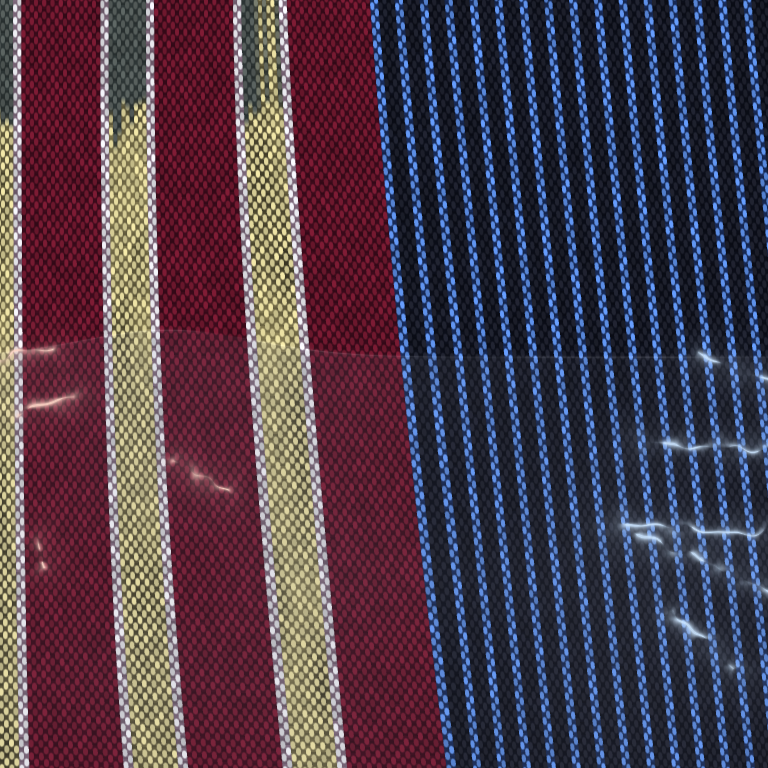
Give the GLSL for this texture, as a WebGL 2 fragment shader.

```glsl
#version 300 es
precision highp float;
// Striped handwoven cloth: red with cream ikat bands, black with beaded blue lines, under clear film.
uniform vec2 u_resolution;
out vec4 outColor;

const float TAU = 6.2831853;
const float THREAD = 0.0054;        // width of one warp thread
const float ROW = 0.0165;           // height of one weave period
const float BAND_PITCH = 0.1728;    // spacing of the cream bands
const float BAND_CENTER = 0.1655;
const float BAND_HALF = 0.0345;
const float EDGE_WIDTH = 0.0100;    // white selvedge of each band
const float BLUE_START = 0.4815;    // where the black cloth begins
const float LINE_THREADS = 6.0;     // threads per blue line repeat
const int SAMPLES = 3;              // antialiasing grid side

const vec3 RED_HI = vec3(0.46, 0.10, 0.19), RED_LO = vec3(0.22, 0.04, 0.10);
const vec3 CREAM_HI = vec3(0.88, 0.84, 0.61), CREAM_LO = vec3(0.42, 0.39, 0.26);
const vec3 WHITE_HI = vec3(0.90, 0.90, 0.92), WHITE_LO = vec3(0.46, 0.38, 0.45);
const vec3 GREY_HI = vec3(0.34, 0.37, 0.36), GREY_LO = vec3(0.17, 0.20, 0.20);
const vec3 BLACK_HI = vec3(0.12, 0.13, 0.18), BLACK_LO = vec3(0.04, 0.05, 0.09);
const vec3 BLUE_HI = vec3(0.37, 0.57, 0.92), BLUE_LO = vec3(0.09, 0.16, 0.33);
const vec3 HAZE = vec3(0.40, 0.41, 0.46);
const vec3 WARM_GLINT = vec3(1.0, 0.84, 0.78), COOL_GLINT = vec3(0.80, 0.90, 1.0);

// Creases of the film as segments: start xy, end xy
const int CREASES = 9;
const vec4 CREASE[CREASES] = vec4[](
  vec4(0.025, 0.462, 0.10, 0.484), vec4(0.22, 0.395, 0.295, 0.362),
  vec4(0.05, 0.30, 0.06, 0.26), vec4(0.0, 0.533, 0.07, 0.545),
  vec4(0.91, 0.54, 1.0, 0.50), vec4(0.83, 0.424, 1.0, 0.415),
  vec4(0.805, 0.317, 1.0, 0.305), vec4(0.805, 0.315, 1.0, 0.235),
  vec4(0.87, 0.20, 0.96, 0.125));

float hash(vec2 p) {
  return fract(sin(dot(p, vec2(127.1, 311.7))) * 43758.5453);
}

float noise(vec2 p) {
  vec2 i = floor(p), f = fract(p);
  f = f * f * (3.0 - 2.0 * f);
  return mix(mix(hash(i), hash(i + vec2(1, 0)), f.x),
             mix(hash(i + vec2(0, 1)), hash(i + vec2(1, 1)), f.x), f.y);
}

float segmentDistance(vec2 p, vec2 a, vec2 b) {
  vec2 ab = b - a;
  return length(p - a - ab * clamp(dot(p - a, ab) / dot(ab, ab), 0.0, 1.0));
}

// Across-cloth coordinate: threads lean right and spread toward the bottom
float warpCoordinate(vec2 p) {
  float down = 1.0 - p.y;
  float bend = mix(2.2, 1.05, smoothstep(0.1, 0.45, p.x));
  float lean = min(0.004 + 0.165 * p.x, 0.102);
  return p.x - lean * pow(max(down, 0.0), bend);
}

vec3 cloth(vec2 p) {
  float s = warpCoordinate(p);
  float column = floor((s - BLUE_START) / THREAD);
  float center = BLUE_START + (column + 0.5) * THREAD;

  // Staggered beads of a plain weave
  float row = (p.y + 0.03 * p.x) / ROW + 0.5 * mod(column, 2.0);
  float along = 0.5 + 0.5 * cos(TAU * row);
  float across = 0.5 - 0.5 * cos(TAU * (s - BLUE_START) / THREAD);
  float bead = smoothstep(0.08, 0.55, along * (0.45 + 0.55 * across));
  float tone = 0.86 + 0.24 * hash(vec2(column, floor(row + 0.5)));

  vec3 hi = RED_HI, lo = RED_LO;
  if (column >= 0.0) {
    bool blue = mod(column, LINE_THREADS) < 2.0;
    hi = blue ? BLUE_HI : BLACK_HI;
    lo = blue ? BLUE_LO : BLACK_LO;
  } else {
    float band = floor((center - BAND_CENTER) / BAND_PITCH + 0.5);
    float offset = center - BAND_CENTER - band * BAND_PITCH;
    if (band < 1.5 && abs(offset) < BAND_HALF) {
      // Ragged dyed tops of the cream bands
      float ragged = 0.035 * hash(vec2(column, 4.0)) + 0.06 * smoothstep(0.0, -0.025, offset) * hash(vec2(column, 9.0));
      float dyeEnd = 0.875 - ragged + 0.012 * band;
      float dye = smoothstep(dyeEnd - 0.008, dyeEnd + 0.008, p.y);
      dye *= band > 0.5 && offset > -0.008 ? 0.8 * step(0.45, hash(vec2(column, 2.0))) : 1.0;
      float worn = noise(vec2(s * 45.0, p.y * 9.0));
      hi = mix(CREAM_HI, GREY_HI, dye);
      lo = mix(CREAM_LO * mix(0.55, 1.25, worn), GREY_LO, dye);
      if (abs(offset) > BAND_HALF - EDGE_WIDTH) { hi = WHITE_HI; lo = WHITE_LO; }
    }
  }
  return mix(lo, hi, bead) * tone;
}

// Hazy film over the lower part, with a thin rim and broken glints
vec3 addFilm(vec3 color, vec2 p) {
  float rim = 0.535 + 0.035 * exp(-pow((p.x - 0.22) / 0.16, 2.0));
  float cover = smoothstep(rim + 0.002, rim - 0.002, p.y);
  float cloud = noise(p * vec2(5.0, 8.0));
  color = mix(color, HAZE, cover * (0.07 + 0.12 * cloud));
  color += 0.16 * exp(-abs(p.y - rim) / 0.0012) * noise(p * 14.0);

  vec2 q = p + 0.016 * (vec2(noise(p * 48.0), noise(p * 48.0 + 31.0)) - 0.5);
  float glint = 0.0;
  for (int i = 0; i < CREASES; i++) {
    float d = segmentDistance(q, CREASE[i].xy, CREASE[i].zw);
    float patchy = smoothstep(0.25, 0.75, noise(p * vec2(55.0, 80.0) + float(i) * 7.0));
    glint += patchy * exp(-d / 0.0035) + 0.12 * exp(-d / 0.018);
  }
  vec3 light = mix(WARM_GLINT, COOL_GLINT, smoothstep(0.4, 0.6, p.x));
  return mix(color, light, clamp(glint, 0.0, 0.92));
}

void main() {
  vec3 color = vec3(0.0);
  for (int i = 0; i < SAMPLES * SAMPLES; i++) {
    vec2 jitter = (vec2(i % SAMPLES, i / SAMPLES) + 0.5) / float(SAMPLES) - 0.5;
    color += cloth((gl_FragCoord.xy + jitter) / u_resolution);
  }
  color /= float(SAMPLES * SAMPLES);
  outColor = vec4(addFilm(color, gl_FragCoord.xy / u_resolution), 1.0);
}
```
